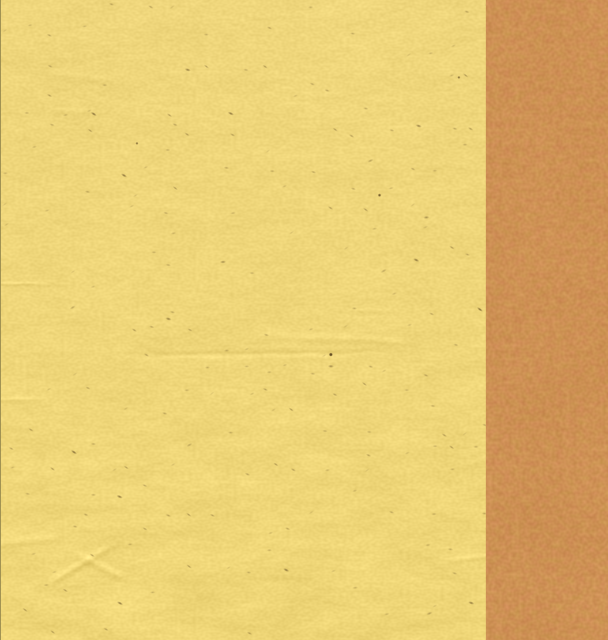
Give the GLSL for this texture, as a Shadertoy shader.

```glsl
// Draws a sheet of creased yellow paper beside a strip of mottled brown card.

const vec3 PAPER = vec3(0.937, 0.840, 0.477);
const vec3 CARD = vec3(0.805, 0.567, 0.328);
const vec3 FLECK = vec3(0.34, 0.25, 0.10);
const float PAPER_EDGE = 0.759;

vec2 hash2(vec2 p) {
    vec3 q = fract(p.xyx * vec3(0.1031, 0.1030, 0.0973));
    q += dot(q, q.yzx + 33.33);
    return fract((q.xx + q.yz) * q.zy);
}

float cornerSlope(vec2 cell, vec2 offset) {
    float angle = 6.2832 * hash2(cell).x;
    return dot(vec2(cos(angle), sin(angle)), offset);
}

// Gradient noise, roughly -0.7 to 0.7
float gradientNoise(vec2 p) {
    vec2 i = floor(p), f = fract(p);
    vec2 u = f * f * f * (f * (f * 6.0 - 15.0) + 10.0);
    vec2 e = vec2(1.0, 0.0);
    float low = mix(cornerSlope(i, f), cornerSlope(i + e.xy, f - e.xy), u.x);
    float high = mix(cornerSlope(i + e.yx, f - e.yx), cornerSlope(i + e.xx, f - e.xx), u.x);
    return mix(low, high, u.y);
}

float fbm(vec2 p, int octaves) {
    float sum = 0.0, amplitude = 1.0;
    for (int i = 0; i < octaves; i++) {
        sum += amplitude * gradientNoise(p);
        p = p * 2.03 + 17.3;
        amplitude *= 0.55;
    }
    return sum;
}

// Signed relief of a fold from a to b: lit above, shaded below
float crease(vec2 p, vec2 a, vec2 b, float width) {
    vec2 along = b - a;
    float len = length(along);
    vec2 dir = along / len;
    float t = dot(p - a, dir) / len;
    float side = dot(p - a, vec2(-dir.y, dir.x)) / width;
    float fade = smoothstep(-0.1, 0.25, t) * (1.0 - smoothstep(0.7, 1.1, t));
    return fade * side * exp(-side * side) * 2.3;
}

float speck(vec2 p, vec2 center, float radius, float pixel) {
    float soft = max(pixel, radius * 0.4);
    return 1.0 - smoothstep(radius - soft, radius + soft, length(p - center));
}

// Tiny dark fibres, one chance in each grid cell
float scatteredFlecks(vec2 p, float density, float chance, float radius, float pixel) {
    vec2 home = floor(p * density);
    vec2 pick = hash2(home + 71.0);
    vec2 center = (home + 0.2 + 0.6 * hash2(home + 9.0)) / density;
    float tilt = (pick.y - 0.5) * 1.2;
    vec2 d = p - center;
    d = vec2(d.x * 0.55, d.y + d.x * tilt);
    return step(pick.x, chance) * (0.35 + 0.65 * pick.y) * speck(d, vec2(0.0), radius, pixel);
}

float foldRelief(vec2 p) {
    vec2 q = p + 0.004 * vec2(0.0, gradientNoise(p * 18.0));
    float relief = 0.0;
    // Long central folds
    relief -= 0.9 * crease(q, vec2(0.19, 0.444), vec2(0.64, 0.450), 0.0045);
    relief += 0.7 * crease(q, vec2(0.38, 0.476), vec2(0.66, 0.465), 0.006);
    relief += 0.6 * crease(q, vec2(0.55, 0.516), vec2(0.61, 0.512), 0.004);
    // Short folds at the sides
    relief += 1.1 * crease(q, vec2(-0.03, 0.557), vec2(0.08, 0.556), 0.003);
    relief += 0.7 * crease(q, vec2(-0.02, 0.373), vec2(0.07, 0.377), 0.004);
    relief += 0.9 * crease(q, vec2(0.69, 0.122), vec2(0.79, 0.131), 0.004);
    // Upper left dents
    relief += 0.5 * crease(q, vec2(0.07, 0.885), vec2(0.19, 0.873), 0.006);
    relief += 0.5 * crease(q, vec2(0.08, 0.828), vec2(0.15, 0.822), 0.005);
    // Lower left crossing folds
    relief += 1.2 * crease(q, vec2(0.075, 0.088), vec2(0.185, 0.150), 0.006);
    relief += 1.0 * crease(q, vec2(0.115, 0.134), vec2(0.200, 0.094), 0.006);
    relief += 0.7 * crease(q, vec2(-0.02, 0.145), vec2(0.10, 0.162), 0.006);
    return relief;
}

vec3 yellowPaper(vec2 p, float pixel) {
    float crumple = mix(1.0, 0.45, smoothstep(0.05, 0.65, p.y));
    float waves = fbm(p * vec2(8.0, 27.0) + 3.0, 3) * crumple;
    float weave = fbm(p * vec2(38.0, 120.0), 2);
    float grain = gradientNoise(p * vec2(170.0, 245.0) + 40.0);
    float shade = 0.034 * waves + 0.020 * weave + 0.038 * grain;
    shade += 0.040 * foldRelief(p) + 0.008 * gradientNoise(p * 3.0);
    vec3 color = PAPER + shade * vec3(0.95, 1.0, 1.05);
    color.b += 0.018 * (p.y - 0.5);

    float flecks = 0.40 * scatteredFlecks(p, 32.0, 0.22, 0.0011, pixel);
    flecks += 0.65 * scatteredFlecks(p + 0.37, 13.0, 0.14, 0.0014, pixel);
    flecks += speck(p, vec2(0.517, 0.446), 0.0021, pixel);
    flecks += 0.8 * speck(p, vec2(0.593, 0.695), 0.0017, pixel);
    flecks += 0.7 * speck(p, vec2(0.214, 0.776), 0.0014, pixel);
    flecks += 0.7 * speck(p, vec2(0.717, 0.879), 0.0014, pixel);
    color = mix(color, FLECK, min(flecks, 0.9));

    // Thin shadow on the left border
    float border = 1.0 - smoothstep(0.0008, 0.0008 + pixel, p.x);
    return mix(color, vec3(0.58, 0.53, 0.30), border * 0.85);
}

vec3 brownCard(vec2 p) {
    float grain = gradientNoise(p * 190.0 + 11.0);
    float mottle = fbm(p * 75.0, 2);
    float hue = fbm(p * vec2(60.0, 85.0) + 90.0, 2);
    float cloud = gradientNoise(p * 9.0);
    vec3 color = CARD + 0.045 * grain + 0.025 * mottle + 0.014 * cloud;
    return color + hue * vec3(0.008, -0.030, 0.012);
}

void mainImage(out vec4 fragColor, in vec2 fragCoord) {
    vec2 p = fragCoord / iResolution.y;
    float pixel = 1.0 / iResolution.y;
    float onCard = smoothstep(-0.5 * pixel, 0.5 * pixel, p.x - PAPER_EDGE);
    vec3 color = mix(yellowPaper(p, pixel), brownCard(p), onCard);
    fragColor = vec4(clamp(color, 0.0, 1.0), 1.0);
}
```
